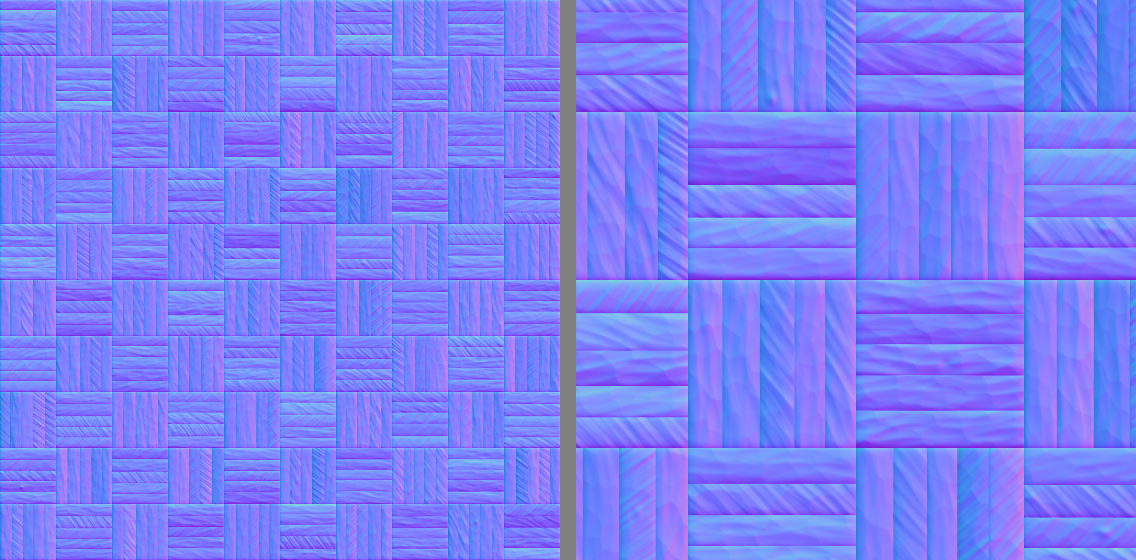
Left, the full canvas; right, a detail of the centre.
This texture map is drawn by a Shadertoy shader. Its source:

```glsl
const float TILES = 10.0;
const float SLATS = 5.0;
const float TAU = 6.2831853;

vec2 hash2(vec2 p) {
    vec3 a = fract(vec3(p.xyx) * vec3(0.1031, 0.1030, 0.0973));
    a += dot(a, a.yzx + 33.33);
    return fract((a.xx + a.yz) * a.zy);
}

// Squared distance to the nearest scattered point
float cellular(vec2 p) {
    vec2 cell = floor(p), local = p - cell;
    float nearest = 2.0;
    for (int j = -1; j <= 1; j++) {
        for (int i = -1; i <= 1; i++) {
            vec2 offset = vec2(i, j);
            vec2 d = offset + hash2(cell + offset) - local;
            nearest = min(nearest, dot(d, d));
        }
    }
    return nearest;
}

// Wood height on one slat: x runs along the grain, y across it
float woodHeight(vec2 q, vec2 seed, float shear, vec2 knot, float knotHeight) {
    vec2 g = vec2(q.x, q.y + shear * q.x + 0.012 * sin(q.x * 9.0 + seed.x * TAU));
    vec2 shift = seed * 40.0 + 20.0;
    float h = 0.0065 * cellular(g * vec2(3.0, 17.0) + shift);
    h += 0.0075 * cellular(q * vec2(7.0, 10.0) + shift.yx);
    h += 0.0010 * sin(g.y * 74.0 + 3.0 * sin(q.x * 5.0 + seed.y * TAU));
    h += 0.0022 * sin(g.y * 31.0 + q.x * 6.0 + seed.x * 20.0);
    vec2 d = (q - knot) * vec2(1.0, 1.4);
    return h + knotHeight * exp(-dot(d, d) * 700.0);
}

vec2 woodSlope(vec2 q, vec2 seed, float shear, vec2 knot, float knotHeight) {
    vec2 e = vec2(0.009, 0.0);
    float dx = woodHeight(q - e.xy, seed, shear, knot, knotHeight)
             - woodHeight(q + e.xy, seed, shear, knot, knotHeight);
    float dy = woodHeight(q - e.yx, seed, shear, knot, knotHeight)
             - woodHeight(q + e.yx, seed, shear, knot, knotHeight);
    return vec2(dx, dy) / (2.0 * e.x);
}

// Slope of rounded edges at t = 0 and t = 1, fading to flat in the seam
float bevel(float t, vec2 width, vec2 strength, float blur) {
    float s = strength.y * exp(-(1.0 - t) / width.y) - strength.x * exp(-t / width.x);
    return s * smoothstep(0.0, blur, min(t, 1.0 - t));
}

vec3 encodeNormal(vec2 slope) {
    return 0.5 + 0.5 * normalize(vec3(slope, 1.0));
}

void mainImage(out vec4 fragColor, in vec2 fragCoord) {
    vec2 p = fragCoord / iResolution.xy * TILES;
    float pixel = TILES / iResolution.y;
    vec2 cell = floor(p), local = p - cell;

    // Checkerboard of upright and lying slats
    bool upright = mod(cell.x + cell.y, 2.0) < 0.5;
    vec2 q = upright ? local.yx : local;

    // Uneven slat widths
    float phase = hash2(cell + 71.0).x * TAU;
    float across = q.y + 0.018 * (sin(TAU * q.y + phase) - sin(phase));
    float v = clamp(across, 0.0, 0.9999) * SLATS;
    float slat = floor(v);
    float t = v - slat;

    vec2 key = cell + slat * vec2(17.0, 31.0);
    vec2 seed = hash2(key + 5.0);
    vec2 form = hash2(key + 113.0) * 2.0 - 1.0;
    vec2 place = hash2(key + 227.0);
    vec2 kind = hash2(key + 331.0);

    // Grain, with slanted marks and knots on a few slats
    float shear = 1.4 * form.x * form.x * form.x;
    vec2 knot = vec2(place.x, (slat + 0.5) / SLATS);
    float knotHeight = 0.012 * step(0.88, kind.x) * (place.y * 2.0 - 0.6);
    vec2 slope = woodSlope(q, seed, shear, knot, knotHeight);
    slope *= 0.65 + 0.6 * kind.y;

    // Lean and rounding of each slat
    float lean = form.y;
    slope.y += lean * (0.09 + 0.22 * pow(abs(lean), 5.0));
    slope.y += 0.16 * (t - 0.5);
    slope.x += 0.06 * (seed.y - 0.5);

    // Crisp low edge and soft high edge of each slat
    vec2 slatStrength = vec2(0.38 + 0.35 * seed.x, 0.12 + 0.38 * place.y * place.y);
    slope.y += bevel(t, vec2(0.10, 0.20), slatStrength, pixel * SLATS * 0.5);

    // Outer edges of the tile
    vec2 tileWidth = vec2(0.018, 0.024);
    slope.x += bevel(q.x, tileWidth, vec2(0.55, 0.45), pixel * 0.5);
    slope.y += bevel(q.y, tileWidth, vec2(0.45, 0.30), pixel * 0.5);

    slope = upright ? slope.yx : slope;
    fragColor = vec4(encodeNormal(slope + vec2(-0.025, 0.005)), 1.0);
}
```
